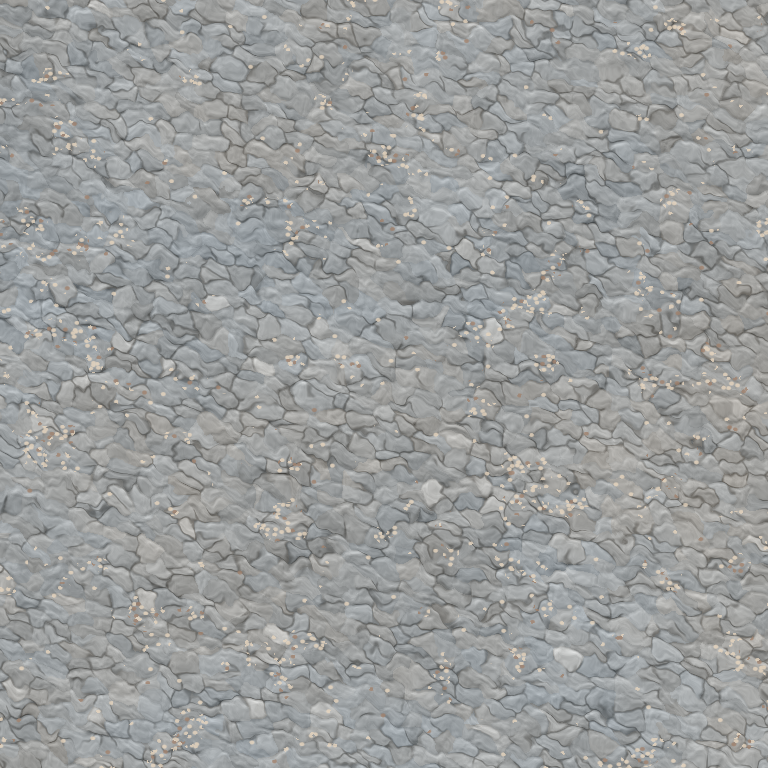
Reproduce this texture procedurally as a WebGL 2 fragment shader.

```glsl
#version 300 es
precision highp float;
// Worn grey asphalt: flattened, slanting stones set in a rough binder.
// Warped cellular noise gives stones and crevices, a height difference
// gives relief lit from above, and clustered cells add pale sand grains.
uniform vec2 u_resolution;
out vec4 fragColor;

const vec2 STONE_FREQ = vec2(35.0, 56.0);
const vec2 LIGHT_STEP = vec2(-0.0012, 0.0036);
const vec3 COOL_GREY = vec3(0.594, 0.622, 0.641);
const vec3 WARM_GREY = vec3(0.640, 0.624, 0.598);
const vec3 SAND = vec3(0.90, 0.83, 0.74);
const vec3 RUST = vec3(0.62, 0.50, 0.42);

// Integer hash: three values in 0..1 for a cell and a seed
vec3 hash3(vec2 cell, int seed) {
    uvec3 v = uvec3(ivec3(ivec2(cell), seed)) * 1664525u + 1013904223u;
    v.x += v.y * v.z; v.y += v.z * v.x; v.z += v.x * v.y;
    v ^= v >> 16u;
    v.x += v.y * v.z; v.y += v.z * v.x; v.z += v.x * v.y;
    return vec3(v >> 8u) / 16777216.0;
}

// Smooth value noise
float noise(vec2 p, int seed) {
    vec2 i = floor(p), f = fract(p);
    f = f * f * (3.0 - 2.0 * f);
    float low = mix(hash3(i, seed).x, hash3(i + vec2(1, 0), seed).x, f.x);
    float high = mix(hash3(i + vec2(0, 1), seed).x, hash3(i + vec2(1, 1), seed).x, f.x);
    return mix(low, high, f.y);
}

float fbm(vec2 p, int seed) {
    float sum = 0.0, amp = 0.53;
    for (int k = 0; k < 4; k++) {
        sum += amp * noise(p, seed + k);
        p = mat2(1.6, 1.2, -1.2, 1.6) * p + 7.3;
        amp *= 0.5;
    }
    return sum;
}

// Cellular noise: nearest distance, gap to the next cell, two random tones
vec4 stones(vec2 p, int seed) {
    vec2 base = floor(p), tone = vec2(0.0);
    float nearest = 8.0, second = 8.0;
    for (int y = -1; y <= 1; y++)
    for (int x = -1; x <= 1; x++) {
        vec2 cell = base + vec2(x, y);
        vec3 rnd = hash3(cell, seed);
        float d = length(cell + rnd.xy - p);
        if (d < nearest) {
            second = nearest;
            nearest = d;
            tone = vec2(rnd.z, fract(rnd.z * 37.0 + rnd.x));
        } else {
            second = min(second, d);
        }
    }
    return vec4(nearest, second - nearest, tone);
}

// Slant the layers down to the right and roughen their outlines
vec2 warp(vec2 uv) {
    vec2 bend = vec2(noise(uv * 48.0, 11), noise(uv * 48.0, 12)) - 0.5;
    vec2 ragged = vec2(noise(uv * 120.0, 13), noise(uv * 120.0, 14)) - 0.5;
    return vec2(uv.x, uv.y + 0.27 * uv.x) + bend * 0.016 + ragged * 0.006;
}

// Surface height from large stones, chips and binder roughness
float height(vec2 uv) {
    vec2 p = warp(uv);
    float stone = stones(p * STONE_FREQ, 21).x;
    float chip = stones(p * STONE_FREQ * 2.1, 22).x;
    float rough = fbm(p * vec2(75.0, 125.0), 31);
    return -0.23 * stone * stone - 0.075 * chip * chip + 0.16 * rough;
}

// Sand grains gathered in small scattered pockets: coverage and tint
vec2 sandGrains(vec2 uv) {
    float pocket = smoothstep(0.63, 0.78, fbm(uv * vec2(24.0, 30.0), 41));
    vec4 grain = stones(uv * vec2(135.0, 165.0), 45);
    float body = 1.0 - smoothstep(0.25, 0.6, grain.x);
    float chosen = step(0.988 - 0.55 * pocket, grain.z);
    return vec2(body * chosen, grain.w);
}

void main() {
    vec2 uv = gl_FragCoord.xy / min(u_resolution.x, u_resolution.y);
    vec2 p = warp(uv);
    vec4 stone = stones(p * STONE_FREQ, 21);

    // Broad stains, then the shade of each stone
    float stain = fbm(uv * vec2(3.0, 4.5), 51);
    float tint = 0.9 * (stain - 0.5) + 0.5 * (stone.w - 0.5) + 0.4;
    vec3 color = mix(COOL_GREY, WARM_GREY, clamp(tint, 0.0, 1.0));
    color += 0.08 * (fbm(uv * 5.0, 55) - 0.5) + 0.075 * (stone.z - 0.5);
    float pale = step(0.975, stone.w) * smoothstep(0.04, 0.25, stone.y);
    color += 0.08 * pale;

    // Relief and fine grain
    float relief = height(uv) - height(uv + LIGHT_STEP);
    color += clamp(relief, -0.2, 0.16);
    color += 0.10 * (fbm(p * vec2(140.0, 210.0), 61) - 0.5);

    // Broken dark crevices between stones
    float crevice = 1.0 - smoothstep(0.02, 0.2, stone.y);
    float broken = smoothstep(0.4, 0.65, noise(uv * vec2(40.0, 55.0), 71));
    color -= vec3(0.145, 0.15, 0.155) * crevice * broken;

    // Sand, with a few rusty grains among it
    vec2 sand = sandGrains(uv);
    color = mix(color, mix(SAND, RUST, step(0.8, sand.y)), 0.8 * sand.x);
    fragColor = vec4(clamp(color + 0.008, 0.0, 1.0), 1.0);
}
```
